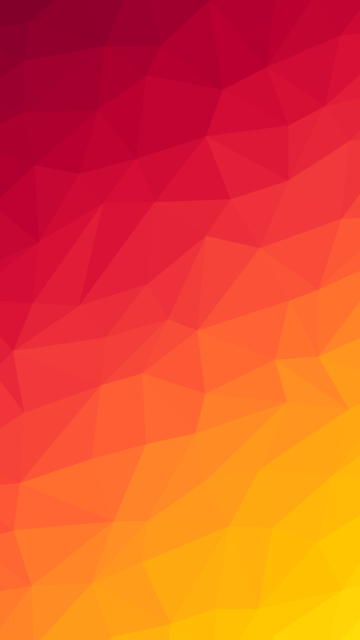
This background is drawn by a Shadertoy shader. Its source:

```glsl
const vec2 CELL = vec2(0.094, 0.092);  // facet size, in canvas heights
const float ROW_TILT = 0.25;           // rise of the mesh rows to the right
const vec2 MESH_SHIFT = vec2(0.45, 0.35);
const float JITTER = 0.68;             // spread of the corners inside a cell
const float SHADE_JITTER = 0.035;      // uneven tone between facets
const float SLOPE = 0.36;              // sideways part of the colour ramp
const float CORNER_COOLING = 0.13;     // delays the ramp at the lower left
const float RAMP_STEP = 0.15;
const int STOPS = 10;
const vec3 RAMP[STOPS] = vec3[STOPS](
    vec3(0.50, 0.00, 0.165), vec3(0.61, 0.00, 0.18),
    vec3(0.73, 0.00, 0.19),  vec3(0.845, 0.06, 0.21),
    vec3(0.94, 0.20, 0.23),  vec3(1.00, 0.365, 0.21),
    vec3(1.00, 0.55, 0.145), vec3(1.00, 0.67, 0.06),
    vec3(1.00, 0.765, 0.00), vec3(1.00, 0.86, 0.03));

vec2 hash2(vec2 p) {
    return fract(sin(vec2(dot(p, vec2(127.1, 311.7)),
                          dot(p, vec2(269.5, 183.3)))) * 4375.85);
}

float cross2(vec2 a, vec2 b) { return a.x * b.y - a.y * b.x; }

float area(vec2 a, vec2 b, vec2 c) { return cross2(b - a, c - a); }

// Jittered lattice corner, in mesh units
vec2 corner(vec2 id) { return id + (hash2(id) - 0.5) * JITTER; }

vec2 toMesh(vec2 p) {
    return vec2(p.x, p.y - ROW_TILT * p.x) / CELL + MESH_SHIFT;
}

vec2 toCanvas(vec2 m) {
    vec2 p = (m - MESH_SHIFT) * CELL;
    return vec2(p.x, p.y + ROW_TILT * p.x);
}

vec3 rampColor(float t) {
    float s = clamp(t / RAMP_STEP, 0.0, float(STOPS) - 1.001);
    int i = int(s);
    return mix(RAMP[i], RAMP[i + 1], fract(s));
}

// Flat tone of a facet, taken at its centre
vec3 facetColor(vec2 center) {
    vec2 p = toCanvas(center);
    float x = p.x * iResolution.y / iResolution.x;
    float down = 1.0 - p.y;
    float t = down + SLOPE * x - CORNER_COOLING * down * down * down * (1.0 - x);
    t += (hash2(floor(center * 16.0)).x - 0.5) * SHADE_JITTER;
    return rampColor(t);
}

// Signed distance to the line a-b, positive on its left
float side(vec2 p, vec2 a, vec2 b) {
    return cross2(b - a, p - a) / length(b - a);
}

// Adds a counterclockwise triangle: weighted colour and its coverage
void addFacet(inout vec4 sum, vec2 p, vec2 a, vec2 b, vec2 c, float soft) {
    float d = min(side(p, a, b), min(side(p, b, c), side(p, c, a)));
    float cover = smoothstep(-soft, soft, d);
    if (cover > 0.0) sum += vec4(facetColor((a + b + c) / 3.0), 1.0) * cover;
}

void mainImage(out vec4 fragColor, in vec2 fragCoord) {
    vec2 p = toMesh(fragCoord / iResolution.y);
    float soft = 0.7 / (iResolution.y * CELL.y);
    vec2 home = floor(p);
    vec4 sum = vec4(0.0);

    // Each nearby quad is split along its better diagonal
    for (int j = -1; j <= 1; j++)
    for (int i = -1; i <= 1; i++) {
        vec2 id = home + vec2(i, j);
        vec2 a = corner(id);
        vec2 b = corner(id + vec2(1, 0));
        vec2 c = corner(id + vec2(1, 1));
        vec2 d = corner(id + vec2(0, 1));
        float splitAC = min(area(a, b, c), area(a, c, d));
        float splitBD = min(area(a, b, d), area(b, c, d));
        if (splitAC > splitBD) {
            addFacet(sum, p, a, b, c, soft);
            addFacet(sum, p, a, c, d, soft);
        } else {
            addFacet(sum, p, a, b, d, soft);
            addFacet(sum, p, b, c, d, soft);
        }
    }
    fragColor = vec4(sum.rgb / max(sum.a, 0.001), 1.0);
}
```
